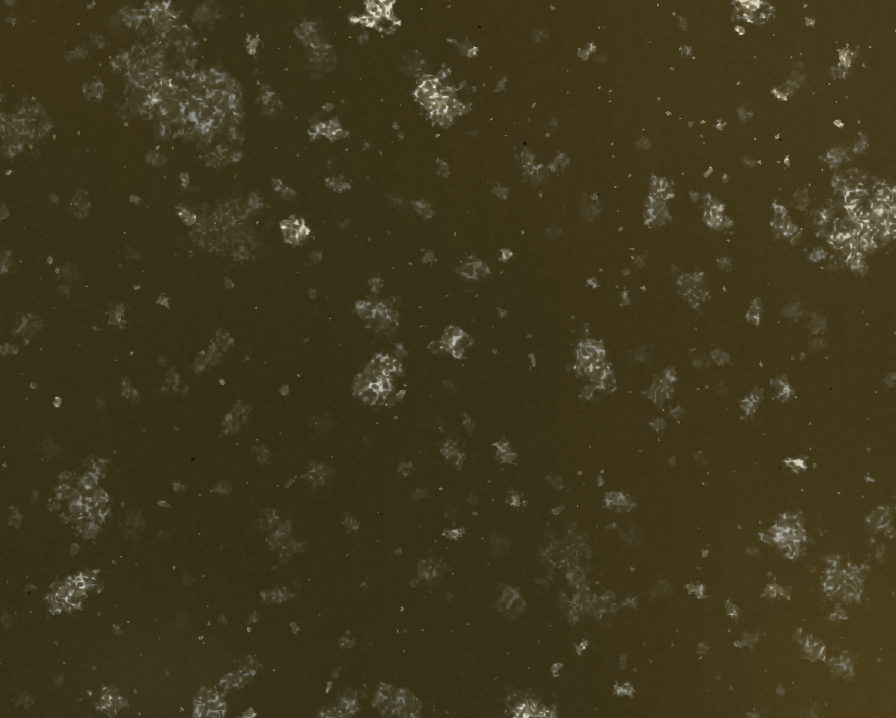
A WebGL 2 fragment shader for this texture:

```glsl
#version 300 es
precision highp float;
// Pale crumbly mineral flakes and dust scattered over a dim olive film.

uniform vec2 u_resolution;
out vec4 fragColor;

const vec3 FILM_DARK = vec3(0.212, 0.184, 0.086);
const vec3 FILM_LIGHT = vec3(0.262, 0.222, 0.106);
const vec3 FILM_CORNER = vec3(0.040, 0.030, 0.006);
const vec3 FLAKE_COOL = vec3(0.64, 0.66, 0.66);
const vec3 FLAKE_WARM = vec3(0.86, 0.83, 0.73);
const float FILM_GRAIN = 0.024;
const float CRUST_SCALE = 120.0;   // fine structure inside flakes
const float EDGE_ROUGHNESS = 2.3;

float hash(vec2 p) {
    vec3 q = fract(vec3(p.xyx) * 0.1031);
    q += dot(q, q.yzx + 33.33);
    return fract((q.x + q.y) * q.z);
}

vec2 hash2(vec2 p) {
    return vec2(hash(p), hash(p + vec2(47.3, 91.7)));
}

float noise(vec2 p) {
    vec2 i = floor(p), f = fract(p);
    f = f * f * (3.0 - 2.0 * f);
    float low = mix(hash(i), hash(i + vec2(1, 0)), f.x);
    float high = mix(hash(i + vec2(0, 1)), hash(i + vec2(1, 1)), f.x);
    return mix(low, high, f.y);
}

float fbm(vec2 p) {
    float sum = 0.0, amp = 0.5;
    for (int i = 0; i < 4; i++) {
        sum += amp * noise(p);
        p = mat2(1.6, 1.2, -1.2, 1.6) * p + 7.3;
        amp *= 0.55;
    }
    return sum;
}

// Strength of the strongest flake here; one candidate per grid cell.
float flakes(vec2 p, float cell, vec2 radii, float density, float softness, float seed) {
    float meanRadius = 0.5 * (radii.x + radii.y);
    float rough = (fbm(p * 1.5 / meanRadius + seed) - 0.5) * EDGE_ROUGHNESS;
    vec2 home = floor(p / cell);
    float strength = 0.0;
    for (int y = -1; y <= 1; y++) {
        for (int x = -1; x <= 1; x++) {
            vec2 id = home + vec2(x, y) + seed + 20.0;
            vec2 place = hash2(id), kind = hash2(id + 13.7);
            if (kind.x > density) continue;
            vec2 center = (home + vec2(x, y) + place) * cell;
            float size = hash(id + 29.1);
            float radius = mix(radii.x, radii.y, size * size);
            float angle = 6.2832 * hash(id + 5.9);
            float c = cos(angle), s = sin(angle);
            vec2 q = mat2(c, -s, s, c) * (p - center);
            q.y *= mix(1.0, 1.7, hash(id + 71.3));
            float d = length(q) / radius + rough;
            float soft = softness + 0.6 / (u_resolution.y * radius);
            float cover = 1.0 - smoothstep(0.95 - soft, 0.95 + soft, d);
            // Crisp bright flakes gather towards the upper right.
            float upperRight = smoothstep(0.85, 1.8, center.x * 0.8 + center.y);
            float light = mix(0.22, 0.8, kind.y * kind.y) + 0.55 * upperRight * mix(0.3, 1.0, place.x);
            strength = max(strength, cover * light);
        }
    }
    return strength;
}

vec3 film(vec2 uv, vec2 p) {
    float glow = 0.75 * smoothstep(0.35, 1.0, uv.x) + 0.4 * smoothstep(0.45, 1.0, uv.y);
    glow += 0.35 * (fbm(p * 3.0) - 0.5) + 0.1 * (noise(vec2(p.x * 70.0, p.y * 4.0)) - 0.5);
    vec3 color = mix(FILM_DARK, FILM_LIGHT, clamp(glow, 0.0, 1.1));
    color += FILM_CORNER * smoothstep(0.65, 1.0, uv.x) * smoothstep(0.45, 0.0, uv.y);
    vec2 h = (uv - vec2(0.17, 0.06)) * vec2(8, 11);
    color += vec3(0.022, 0.022, 0.026) * exp(-dot(h, h));
    return color + FILM_GRAIN * (0.6 * noise(p * 390.0) + 0.4 * noise(p * 150.0) - 0.5);
}

// Bright crumbs and short ridges with dark gaps between them.
float crumbly(vec2 p) {
    vec2 bent = p * CRUST_SCALE + 2.0 * noise(p * 60.0);
    float ridge = 1.0 - abs(2.0 * noise(bent) - 1.0);
    float grain = noise(p * 215.0 + 31.0);
    float lumps = smoothstep(0.25, 0.75, noise(p * 65.0 + 11.0));
    float sparkle = smoothstep(0.5, 0.95, grain * (0.5 + 0.7 * ridge));
    return 0.1 + (0.5 * ridge * ridge + 0.4 * grain) * mix(0.45, 1.0, lumps) + 0.7 * sparkle;
}

void main() {
    vec2 uv = gl_FragCoord.xy / u_resolution;
    vec2 p = gl_FragCoord.xy / u_resolution.y;
    vec3 color = film(uv, p);
    float crust = crumbly(p);

    // Clumps, crumbs, smudges and dust, from large to small
    float clumps = flakes(p, 0.27, vec2(0.036, 0.062), 0.42, 0.35, 3.0);
    clumps = max(clumps, flakes(p, 0.105, vec2(0.015, 0.037), 0.6, 0.35, 41.0));
    float crumbs = flakes(p, 0.062, vec2(0.006, 0.016), 0.42, 0.3, 87.0);
    float smudges = flakes(p, 0.075, vec2(0.008, 0.018), 0.4, 0.6, 171.0);
    float dust = flakes(p, 0.028, vec2(0.0014, 0.0038), 0.3, 0.2, 133.0);

    float peak = max(clumps, crumbs);
    vec3 flakeColor = mix(FLAKE_COOL, FLAKE_WARM, smoothstep(0.4, 0.95, peak));
    float body = max(clumps * crust, crumbs * mix(0.5, crust, 0.7));
    body = max(body, 0.25 * smudges * (0.3 + crust));
    color = mix(color, flakeColor, clamp(body, 0.0, 1.0));
    color = mix(color, FLAKE_WARM, 0.5 * dust * (1.0 - clamp(body, 0.0, 1.0)));

    // Rare dark pits
    float pits = flakes(p, 0.11, vec2(0.0015, 0.003), 0.14, 0.2, 211.0);
    color *= 1.0 - 0.8 * min(pits, 1.0);
    fragColor = vec4(clamp(color, 0.0, 1.0), 1.0);
}
```
